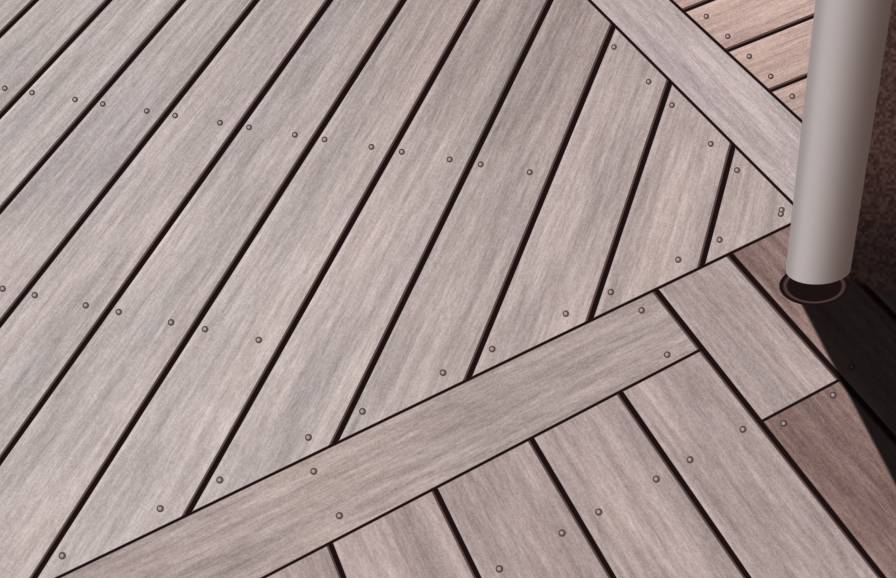
This texture is drawn by a WebGL 2 fragment shader. Its source:

```glsl
#version 300 es
precision highp float;
// Sunlit timber deck: fanned planks, mitred borders, screws and a drain pipe.
uniform vec2 u_resolution;
out vec4 fragColor;

// Layout is SPAN units wide, y down. Seam k of a fan: x + y*z + k*(y_width + y*w).
const float SPAN = 768.0, SEAM_HALF = 2.1, TRIM_HALF = 1.1;
const vec4 MAIN_FAN = vec4(94, 63, -0.942, 0.0757);
const vec4 LOWER_FAN = vec4(101.3, 66.1, 0.39, 0.1);
const vec4 CORNER_FAN = vec4(610, 122.5, -2.5, 0);
const vec2 MAIN_INSET = vec2(0.12, 0.73), LOWER_INSET = vec2(0.19, 0.81);
const vec3 MAIN_WOOD = vec3(0.73, 0.683, 0.67), TRIM_WOOD = vec3(0.735, 0.675, 0.665);
const vec3 CORNER_WOOD = vec3(0.74, 0.635, 0.6), SILL_WOOD = vec3(0.69, 0.625, 0.605);
const vec3 LOWER_WOOD = vec3(0.67, 0.6, 0.585), RED_WOOD = vec3(0.54, 0.44, 0.42);
const vec3 GAP = vec3(0.11, 0.07, 0.07), BEVEL = vec3(0.3, 0.23, 0.215);
const vec3 PIPE_LIT = vec3(0.71, 0.67, 0.66), PIPE_DIM = vec3(0.36, 0.3, 0.285);
const vec3 WALL = vec3(0.27, 0.19, 0.175);

float hash(vec2 p) {
  vec3 a = fract(p.xyx * 0.1031);
  a += dot(a, a.yzx + 33.33);
  return fract((a.x + a.y) * a.z);
}
float noise(vec2 p) {
  vec2 i = floor(p), f = fract(p);
  f = f * f * (3.0 - 2.0 * f);
  return mix(mix(hash(i), hash(i + vec2(1, 0)), f.x),
             mix(hash(i + vec2(0, 1)), hash(i + 1.0), f.x), f.y);
}
float fbm(vec2 p) {
  float sum = 0.0, amp = 0.53;
  for (int i = 0; i < 4; i++) { sum += amp * noise(p); p = p * 2.03 + 7.1; amp *= 0.5; }
  return sum;
}
// Signed distance to line a-b, positive below a rightward line.
float side(vec2 q, vec2 a, vec2 b) {
  vec2 d = normalize(b - a);
  return dot(q - a, vec2(-d.y, d.x));
}
float boardAt(vec4 fan, vec2 q) { return (q.x - fan.x - fan.z * q.y) / (fan.y + fan.w * q.y); }
float seam(vec4 fan, vec2 q) {
  float k = boardAt(fan, q), n = round(k), m = fan.z + fan.w * n;
  return (k - n) * (fan.y + fan.w * q.y) * inversesqrt(1.0 + m * m);
}
// Offset to the nearest screw on the row y = row.x + row.y*x.
vec2 screw(vec4 fan, vec2 q, vec2 row, vec2 inset) {
  float k = boardAt(fan, q);
  k = floor(k) + (fract(k) < 0.5 ? inset.x : inset.y);
  float m = fan.z + fan.w * k, x = (fan.x + fan.y * k + row.x * m) / (1.0 - row.y * m);
  return q - vec2(x, row.x + row.y * x);
}
vec2 nearer(vec2 a, vec2 b) { return dot(a, a) < dot(b, b) ? a : b; }
vec3 wood(vec3 base, vec2 g, vec2 q, float id) {
  vec2 shift = vec2(id * 17.3, id * 5.7) + 90.0;
  float broad = fbm(g * vec2(0.045, 0.007) + shift) - 0.5;
  float streak = fbm(g * vec2(0.3, 0.024) + shift) - 0.5;
  float tone = broad * 0.13 + streak * 0.15 + 0.013 * sin(g.x * 0.4 + broad * 16.0)
    + 0.06 * (noise(g * vec2(0.9, 0.15) + shift) + noise(q * 0.7) - 1.0)
    + 0.035 * (hash(vec2(id, 3)) - 0.5);
  return base + tone + broad * vec3(0.02, -0.01, -0.02);
}

void main() {
  float px = SPAN / u_resolution.x;
  vec2 q = vec2(gl_FragCoord.x, u_resolution.y - gl_FragCoord.y) * px;
  // Border lines
  float trimIn = side(q, vec2(505, 0), vec2(680, 175)), trimOut = side(q, vec2(575, 0), vec2(686, 103));
  float sillTop = side(q, vec2(55, 492.5), vec2(676, 193)), sillLow = side(q, vec2(228, 494), vec2(598, 301));
  float lowK = boardAt(LOWER_FAN, q), mainK = boardAt(MAIN_FAN, q);
  vec4 fan = MAIN_FAN;
  vec3 base = MAIN_WOOD;
  vec2 bolt = vec2(1e3), grain;
  float gap = 1e3, trim, id = 0.0, halfGap = SEAM_HALF * mix(0.75, 1.0, smoothstep(0.0, 350.0, q.x + q.y * 0.5));
  bool upper = sillTop < 0.0, border = false;
  if (upper && trimIn > 0.0) { // main fan
    trim = min(trimIn, -sillTop);
    base -= vec3(0.02, 0.037, 0.04) * smoothstep(100.0, 560.0, q.x);
    base -= 0.055 * smoothstep(260.0, 0.0, q.y) * smoothstep(150.0, 450.0, q.x) * step(mainK, 7.0);
    bolt = nearer(screw(fan, q, vec2(502, -0.4806), MAIN_INSET),
                  screw(fan, q, mainK < 7.0 ? vec2(75, 0.16) : vec2(-486, 1), MAIN_INSET));
    if (mainK < 5.0) bolt = nearer(bolt, screw(fan, q, vec2(247, 0.2), MAIN_INSET));
  } else if (upper && trimOut > 0.0) { // upper border
    border = true; base = TRIM_WOOD; id = 31.0;
    grain = vec2(trimIn, dot(q, vec2(0.72, 0.69)));
    trim = min(-trimIn, trimOut);
  } else if (upper) { // corner planks
    fan = CORNER_FAN; base = CORNER_WOOD; id = 40.0; halfGap = TRIM_HALF;
    trim = -trimOut;
    bolt = screw(fan, q, vec2(-549, 0.93), vec2(0.25, 0.75));
  } else if (sillLow < 0.0 && lowK < 4.0) { // lower border
    border = true; base = SILL_WOOD; id = 52.0;
    grain = vec2(sillTop, dot(q, vec2(0.9, -0.43)));
    trim = min(sillTop, -sillLow);
    if (lowK > 3.5) gap = seam(LOWER_FAN, q);
    for (int i = 0; i < 4; i++)
      bolt = nearer(bolt, q - vec2(269, 404) - float(i / 2) * vec2(281, -138) - float(i % 2) * vec2(22, 38));
  } else { // lower planks with a cross joint
    float joint = side(q, vec2(655, 360), vec2(715, 328));
    bool jointed = lowK > 4.0 && lowK < 5.0, red = lowK > 5.0 || (jointed && joint > 0.0);
    fan = LOWER_FAN; base = red ? RED_WOOD : LOWER_WOOD; id = red ? 75.0 : 60.0;
    trim = min(lowK < 4.0 ? sillLow : sillTop, jointed ? abs(joint) : 1e3);
    bolt = screw(fan, q, vec2(jointed ? 748 : 733, -0.573), LOWER_INSET);
  }
  if (!border) {
    float k = boardAt(fan, q), m = fan.z + fan.w * k;
    grain = vec2(k * 70.0, q.y * sqrt(1.0 + m * m));
    id += floor(k);
    gap = seam(fan, q);
  }
  // Planks, worn bevels, gaps and screw heads
  vec3 col = wood(base, grain, q, id) + 0.04 * smoothstep(2.5, 0.0, abs(gap - halfGap - 2.0));
  col = mix(col, BEVEL, 0.85 * smoothstep(halfGap + 1.4, halfGap, abs(gap + 0.8)));
  col = mix(col, GAP, smoothstep(px, -px, min(abs(gap - 0.2) - halfGap, trim - TRIM_HALF)));
  bolt /= mix(0.75, 1.05, q.y / 494.0);
  col = mix(col, BEVEL, 0.8 * smoothstep(3.8, 2.4, length(bolt)));
  col = mix(col, PIPE_LIT, 0.85 * smoothstep(2.3, 0.8, length(bolt + vec2(0.5, 0.2))));
  // Cast shadow and wall
  float shade = side(q, vec2(672, 232), vec2(768, 416));
  col *= 1.0 - 0.8 * smoothstep(2.0, -2.0, shade) * smoothstep(228.0, 240.0, q.y);
  float left = 699.0 - 0.1106 * q.y, right = 765.0 - 0.155 * q.y, t = (q.x - left) / (right - left);
  vec3 wall = WALL * mix(1.0, 0.5, smoothstep(100.0, 240.0, q.y)) * (0.7 + 0.6 * noise(q * 0.4));
  col = mix(col, wall, step(0.5, t) * smoothstep(243.0, 235.0, q.y - (q.x - 727.0) * 0.3));
  // Collar and pipe
  float collar = length((q - vec2(698, 245)) / vec2(30, 17));
  col = mix(col, mix(GAP, BEVEL, smoothstep(0.1, 0.0, abs(collar - 0.84))), smoothstep(1.03, 0.97, collar));
  float foot = 231.0 + 13.0 * sqrt(max(0.0, 4.0 * t * (1.0 - t)));
  vec3 pipe = mix(PIPE_LIT, PIPE_DIM, smoothstep(0.2, 1.0, t)) * mix(0.85, 1.0, smoothstep(0.0, 0.2, t));
  col = mix(col, pipe, smoothstep(px, -px, max(max(left - q.x, q.x - right), q.y - foot)));
  fragColor = vec4(col, 1.0);
}
```
